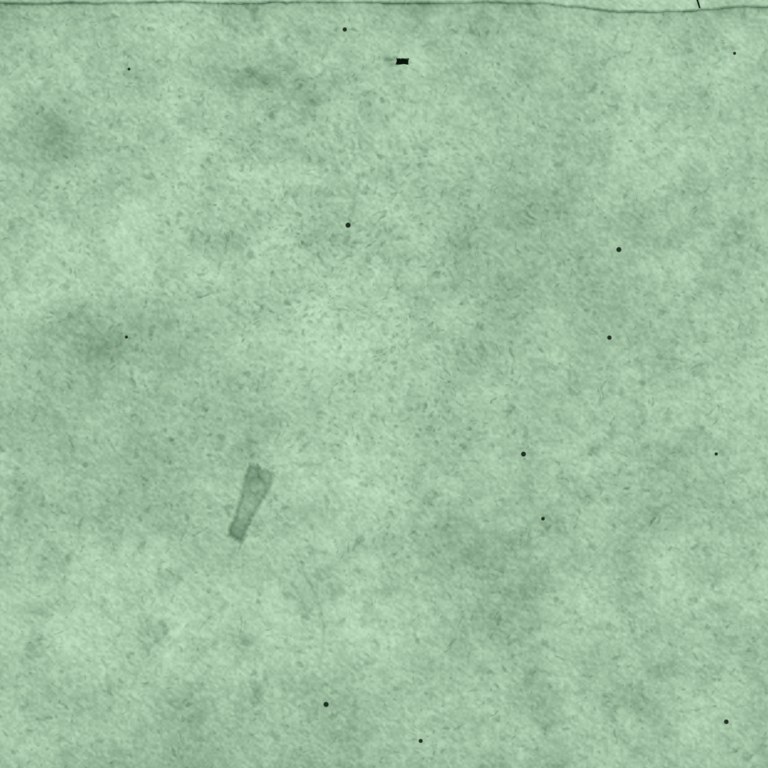
Give the GLSL for this texture, as a WebGL 2 fragment shader.

```glsl
#version 300 es
precision highp float;

uniform vec2 u_resolution;
out vec4 fragColor;

float hash(vec2 p) {
    vec3 q = fract(p.xyx * 0.1031);
    q += dot(q, q.yzx + 33.33);
    return fract((q.x + q.y) * q.z);
}

float noise(vec2 p) {
    vec2 i = floor(p), f = fract(p);
    f = f * f * (3.0 - 2.0 * f);
    return mix(mix(hash(i), hash(i + vec2(1, 0)), f.x),
               mix(hash(i + vec2(0, 1)), hash(i + vec2(1, 1)), f.x), f.y);
}

// Layered noise, centred on zero
float fbm(vec2 p) {
    float sum = 0.0, amplitude = 0.5;
    for (int i = 0; i < 5; i++) {
        sum += amplitude * (noise(p) - 0.5);
        p = mat2(1.6, 1.2, -1.2, 1.6) * p + 17.3;
        amplitude *= 0.55;
    }
    return sum;
}

// One round spot in some cells of a grid; radius is in canvas units
float spots(vec2 p, float cells, float chance, float radius, float blur) {
    vec2 id = floor(p * cells) + cells * 3.0;
    vec2 centre = 0.25 + 0.5 * vec2(hash(id + 5.1), hash(id + 41.7));
    float r = radius * mix(0.5, 1.0, hash(id + 73.9));
    float d = length(fract(p * cells) - centre) / cells;
    return step(hash(id), chance) * (1.0 - smoothstep(r - blur, r + blur, d));
}

float blotch(vec2 p, vec2 centre, vec2 size) {
    vec2 d = (p - centre) / size;
    return exp(-dot(d, d));
}

// Tapered, slanted stain with a darker rim and foot
float stain(vec2 p) {
    vec2 d = p - vec2(0.324, 0.344);
    vec2 q = vec2(dot(d, vec2(0.93, -0.37)), dot(d, vec2(0.37, 0.93)));
    q += 0.008 * vec2(fbm(p * 60.0), fbm(p * 60.0 + 9.0));
    float width = 0.014 + 0.1 * q.y;
    float edge = max(abs(q.x) - width, abs(q.y) - 0.05);
    float inside = 1.0 - smoothstep(-0.003, 0.004, edge);
    float rim = exp(-pow((edge + 0.003) / 0.003, 2.0));
    float foot = 1.0 - smoothstep(-0.055, -0.02, q.y);
    float ring = exp(-pow((length((q - vec2(0.0, 0.028)) * vec2(1.3, 1.0)) - 0.012) / 0.003, 2.0));
    return inside * (0.11 + 0.09 * foot + 0.05 * ring) + 0.06 * rim;
}

void main() {
    vec2 p = gl_FragCoord.xy / u_resolution.y;
    float pixel = 1.0 / u_resolution.y;

    // Clouds and mottling
    float tone = 0.021 + 0.17 * fbm(p * 4.5 + 3.0) + 0.13 * fbm(p * 22.0 + 11.0);
    tone -= 0.05 * smoothstep(0.56, 0.85, noise(p * 48.0 + 7.0)) * noise(p * 9.0);

    // Fibrous grain along a falling diagonal
    vec2 fibre = mat2(0.8, 0.6, -0.6, 0.8) * p;
    tone += 0.085 * (noise(fibre * vec2(150, 260) + 400.0) - 0.5);
    tone += 0.065 * (noise(p * 310.0 + 90.0) - 0.5);

    // Soft blotches and darkened borders
    vec2 warped = p + 0.06 * vec2(fbm(p * 14.0), fbm(p * 14.0 + 30.0));
    tone -= 0.11 * blotch(warped, vec2(0.11, 0.56), vec2(0.06, 0.05));
    tone -= 0.08 * blotch(warped, vec2(0.08, 0.815), vec2(0.05, 0.025));
    tone -= 0.04 * blotch(warped, vec2(0.36, 0.9), vec2(0.1, 0.07));
    tone -= 0.05 * blotch(warped, vec2(0.4, 0.05), vec2(0.2, 0.07));
    tone -= 0.04 * blotch(warped, vec2(0.65, 0.28), vec2(0.07, 0.05));
    tone -= 0.05 * exp(-p.y * 28.0);
    tone -= 0.07 * exp((p.y - 1.0) * 18.0) * (1.0 - smoothstep(0.12, 0.24, p.x));

    // Foxing specks, thickest left of the middle
    float density = 0.14 + 0.4 * blotch(p, vec2(0.43, 0.65), vec2(0.18, 0.2));
    for (int i = 0; i < 3; i++) {
        float k = float(i);
        tone -= 0.075 * spots(warped + k * 1.37, 90.0 - 24.0 * k, density, 0.0026 + 0.001 * k, 0.002);
    }
    tone -= 0.08 * spots(warped + 5.0, 16.0, 0.16, 0.007, 0.004);
    tone -= stain(p);

    // Faint creases
    float arc = p.y - 0.39 + 3.4 * pow(0.985 - p.x, 2.0) + 0.008 * fbm(p * 30.0);
    arc /= 1.0 + 5.0 * abs(0.985 - p.x);
    float span = smoothstep(0.76, 0.84, p.x);
    tone -= 0.08 * exp(-pow(arc / 0.003, 2.0)) * span * noise(p * 45.0);
    float bend = p.x - 0.422 + 3.5 * pow(p.y - 0.17, 2.0) + 0.008 * fbm(p * 25.0);
    span = smoothstep(0.12, 0.17, p.y) * (1.0 - smoothstep(0.25, 0.31, p.y));
    tone -= 0.06 * exp(-pow(bend / 0.0025, 2.0)) * span;

    // Torn upper edge with a pale strip above it
    float tear = p.y - 0.997 + 0.012 * smoothstep(0.68, 0.82, p.x) * (1.0 - 0.5 * smoothstep(0.86, 0.98, p.x));
    tear += 0.006 * fbm(vec2(p.x * 30.0, 2.0));
    tone -= 0.1 * exp(-abs(tear) / 0.012) * step(tear, 0.0) * noise(vec2(p.x * 9.0, 4.0));
    tone -= 0.26 * exp(-pow(tear / 0.0022, 2.0)) * (0.4 + 0.6 * noise(vec2(p.x * 40.0, 8.0)));
    tone += 0.03 * smoothstep(0.0, 0.004, tear);

    // Black pinholes, a small chip and a nick in the edge
    float ink = 0.85 * spots(p + 2.0, 8.0, 0.2, 0.0034, pixel);
    vec2 chip = abs(p - vec2(0.524, 0.92) - 0.004 * fbm(p * 90.0)) - vec2(0.008, 0.0035);
    ink = max(ink, 1.0 - smoothstep(-pixel, pixel, max(chip.x, chip.y)));
    tone -= 0.1 * blotch(p, vec2(0.507, 0.923), vec2(0.007, 0.004));
    float nick = abs(p.x - 0.911 + 0.3 * (p.y - 0.99)) - 0.001;
    ink = max(ink, (1.0 - smoothstep(-pixel, pixel, nick)) * smoothstep(0.988, 0.991, p.y));

    vec3 paper = vec3(0.62, 0.75, 0.63) + tone * vec3(1.0, 1.0, 0.96);
    fragColor = vec4(clamp(mix(paper, vec3(0.03, 0.08, 0.04), ink), 0.0, 1.0), 1.0);
}
```
